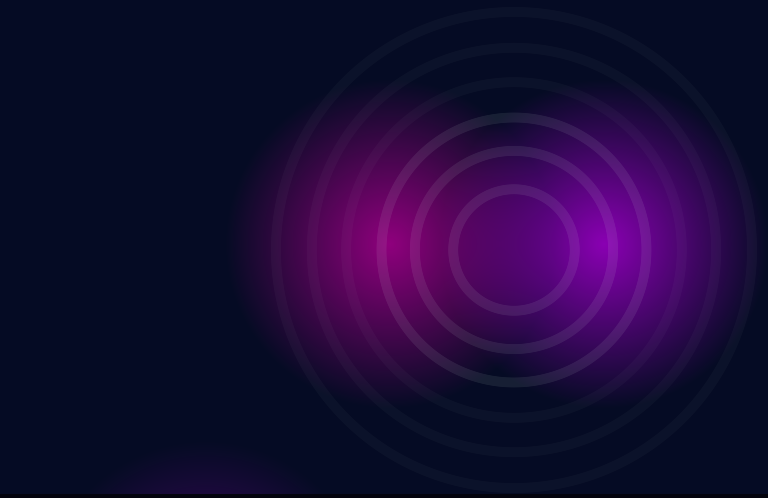
A Shadertoy shader for this background:

```glsl
const vec3 NIGHT = vec3(0.02, 0.043, 0.14);
const vec3 MAGENTA = vec3(0.56, 0.0, 0.49);
const vec3 VIOLET = vec3(0.54, 0.0, 0.70);
const vec3 RING_TINT = vec3(0.85, 0.95, 0.90);
const vec3 FOOT_COLOR = vec3(0.01, 0.01, 0.05);

// Positions and sizes are in canvas heights, measured from the centre.
const vec2 MAGENTA_CENTER = vec2(0.012, 0.010);
const vec2 VIOLET_CENTER = vec2(0.442, 0.010);
const vec2 LOW_CENTER = vec2(-0.358, -0.716);
const float GLOW_RADIUS = 0.33;
const float LOW_STRENGTH = 0.5;

const vec2 RING_CENTER = vec2(0.261, -0.002);
const int RING_COUNT = 6;
const float RING_RADII[RING_COUNT] = float[](0.122, 0.199, 0.266, 0.337, 0.406, 0.478);
const float RING_HALF_WIDTH = 0.010;
const float INNER_RING_ALPHA = 0.085;
const float OUTER_RING_ALPHA = 0.03;
const float FOOT_HEIGHT = 0.008;

// Linear falloff from the centre to the rim.
float glow(vec2 p, vec2 center) {
    return clamp(1.0 - length(p - center) / GLOW_RADIUS, 0.0, 1.0);
}

// Antialiased coverage of a ring band.
float ringMask(float dist, float radius, float pixel) {
    float edge = abs(dist - radius) - RING_HALF_WIDTH;
    return 1.0 - smoothstep(-0.5 * pixel, 0.5 * pixel, edge);
}

void mainImage(out vec4 fragColor, in vec2 fragCoord) {
    float pixel = 1.0 / iResolution.y;
    vec2 p = (fragCoord - 0.5 * iResolution.xy) * pixel;

    // Soft coloured lights
    vec3 color = NIGHT;
    color = mix(color, VIOLET, LOW_STRENGTH * glow(p, LOW_CENTER));
    color = mix(color, MAGENTA, glow(p, MAGENTA_CENTER));
    color = mix(color, VIOLET, glow(p, VIOLET_CENTER));

    // Concentric translucent rings, fainter outside
    float dist = length(p - RING_CENTER);
    for (int i = 0; i < RING_COUNT; i++) {
        float alpha = i < RING_COUNT / 2 ? INNER_RING_ALPHA : OUTER_RING_ALPHA;
        color = mix(color, RING_TINT, alpha * ringMask(dist, RING_RADII[i], pixel));
    }

    // Dark strip along the lower edge
    float foot = 1.0 - smoothstep(-0.5 * pixel, 0.5 * pixel, p.y + 0.5 - FOOT_HEIGHT);
    color = mix(color, FOOT_COLOR, foot);

    fragColor = vec4(color, 1.0);
}
```
